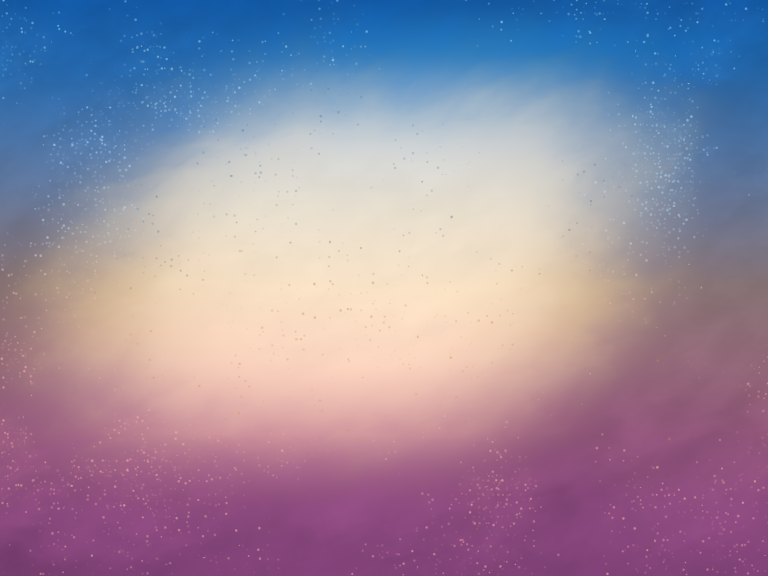
Write a Shadertoy shader that draws this background.

```glsl
const vec2 GLOW_CENTRE = vec2(0.465, 0.535);
const vec2 GLOW_RADIUS = vec2(0.43, 0.345);
const float GLOW_SHEAR = 0.34;
const float GLOW_POWER = 2.5;
const float GLOW_SOFTNESS = 0.43;
const float CLOUD_WARP = 0.10;
const float WISP_WARP = 0.22;
const float HAZE_WARP = 0.20;
const float CLOUD_SHADE = 0.09;
const float DUST_SHADE = 0.14;
const vec3 AMBER = vec3(0.93, 0.78, 0.52);
const vec3 AZURE = vec3(0.06, 0.48, 0.78);
const vec3 COOL_SPARK = vec3(0.70, 0.86, 0.96);
const vec3 WARM_SPARK = vec3(1.0, 0.70, 0.66);
const vec3 COOL_GRAIN = vec3(0.36, 0.51, 0.60);
const vec3 WARM_GRAIN = vec3(0.83, 0.60, 0.37);
const int SPECK_LAYERS = 4;
const float SPECK_CELLS = 62.0;
const float SPECK_RADIUS = 0.0023;

// Evenly spaced colours from the bottom to the top
const vec3 EDGE_RAMP[9] = vec3[9](
    vec3(0.49, 0.25, 0.46), vec3(0.53, 0.28, 0.48), vec3(0.56, 0.33, 0.47),
    vec3(0.56, 0.40, 0.46), vec3(0.53, 0.45, 0.46), vec3(0.42, 0.45, 0.55),
    vec3(0.30, 0.44, 0.62), vec3(0.15, 0.40, 0.66), vec3(0.07, 0.34, 0.63));
const vec3 GLOW_RAMP[9] = vec3[9](
    vec3(0.56, 0.28, 0.49), vec3(0.62, 0.35, 0.52), vec3(0.90, 0.68, 0.66),
    vec3(0.97, 0.82, 0.74), vec3(0.97, 0.88, 0.77), vec3(0.91, 0.87, 0.80),
    vec3(0.82, 0.83, 0.83), vec3(0.65, 0.75, 0.82), vec3(0.12, 0.45, 0.72));

vec3 ramp(vec3 colours[9], float y) {
    float t = clamp(y, 0.0, 1.0) * 8.0;
    int i = min(int(t), 7);
    return mix(colours[i], colours[i + 1], t - float(i));
}

float hash(vec2 p) {
    vec3 q = fract(p.xyx * 0.1031);
    q += dot(q, q.yzx + 33.33);
    return fract((q.x + q.y) * q.z);
}

float noise(vec2 p) {
    vec2 i = floor(p), f = fract(p);
    f = f * f * (3.0 - 2.0 * f);
    return mix(mix(hash(i), hash(i + vec2(1, 0)), f.x),
               mix(hash(i + vec2(0, 1)), hash(i + vec2(1, 1)), f.x), f.y);
}

float fbm(vec2 p) {
    float sum = 0.0, gain = 0.5;
    for (int i = 0; i < 5; i++) {
        sum += gain * noise(p);
        p = mat2(1.6, 1.2, -1.2, 1.6) * p + 7.3;
        gain *= 0.5;
    }
    return sum;
}

float bell(float x, float centre, float width) {
    float t = (x - centre) / width;
    return exp(-t * t);
}

// One jittered dot per chosen cell, mostly small and faint
float specks(vec2 p, float cells, float seed, float density) {
    vec2 id = floor(p * cells), key = id + seed;
    vec2 jitter = 0.25 + 0.5 * vec2(hash(key + 17.0), hash(key + 41.0));
    float radius = SPECK_RADIUS * mix(0.45, 1.0, hash(key + 73.0));
    float soft = max(0.0008, 0.8 / iResolution.y);
    float d = length(p - (id + jitter) / cells);
    float disc = 1.0 - smoothstep(radius - soft, radius + soft, d);
    float strength = hash(key + 97.0);
    return disc * step(hash(key), density) * mix(0.15, 1.0, strength * strength);
}

void mainImage(out vec4 fragColor, in vec2 fragCoord) {
    vec2 uv = fragCoord / iResolution.xy;
    vec2 p = vec2(uv.x * iResolution.x / iResolution.y, uv.y);

    // Slanted, cloudy mask of the central glow
    vec2 slanted = mat2(0.91, -0.41, 0.41, 0.91) * p;
    float cloud = fbm(p * vec2(3.0, 4.0) + 3.0) - 0.48;
    float wisps = fbm(slanted * vec2(5.0, 10.0) + 0.8 * cloud) - 0.48;
    float haze = fbm(slanted * vec2(14.0, 24.0) + 2.0 * wisps) - 0.48;
    vec2 q = (uv - GLOW_CENTRE) * vec2(4.0 / 3.0, 1.0);
    q.x -= GLOW_SHEAR * q.y;
    q = pow(abs(q) / GLOW_RADIUS, vec2(GLOW_POWER));
    float d = pow(q.x + q.y, 1.0 / GLOW_POWER);
    d += CLOUD_WARP * cloud + WISP_WARP * wisps + HAZE_WARP * haze;
    float glow = 1.0 - smoothstep(1.0 - GLOW_SOFTNESS, 1.0 + GLOW_SOFTNESS, d);

    // Sky colours with amber sides and an azure crown
    float y = uv.y + 0.03 * cloud + 0.02 * wisps;
    vec3 colour = mix(ramp(EDGE_RAMP, y), ramp(GLOW_RAMP, y), glow);
    float rim = bell(d, 0.95, 0.28);
    colour = mix(colour, AMBER, 0.32 * rim * bell(uv.y, 0.47, 0.10));
    colour = mix(colour, AZURE, 0.4 * bell(uv.y, 0.92, 0.05) * bell(uv.x, 0.65, 0.3));
    float shade = cloud + wisps + haze;
    colour *= 1.0 + CLOUD_SHADE * shade * (1.5 - glow);

    // Sparks gather at the upper sides and along the lower slope
    float cluster = smoothstep(0.36, 0.68, fbm(p * 7.0 + 19.0));
    float upper = bell(uv.y, 0.75, 0.19) * smoothstep(0.12, 0.38, abs(uv.x - 0.52));
    float lower = bell(uv.y, 0.27 - 0.17 * uv.x, 0.10) * smoothstep(0.95, 0.5, uv.x);
    float band = 0.2 + 0.8 * max(upper, lower);
    float outside = smoothstep(0.80, 1.15, d);
    float sparkDensity = 0.50 * cluster * band * outside;
    float grainDensity = 0.06 * cluster * (1.0 - outside);
    float sparks = 0.0, grains = 0.0;
    for (int i = 0; i < SPECK_LAYERS; i++) {
        float cells = SPECK_CELLS * (1.0 + 0.33 * float(i));
        float seed = 131.0 * float(i);
        sparks = max(sparks, specks(p, cells, seed, sparkDensity));
        grains = max(grains, specks(p, cells, seed + 53.0, grainDensity));
    }
    float cool = smoothstep(0.42, 0.65, uv.y);
    vec3 sparkColour = mix(WARM_SPARK, COOL_SPARK, cool);
    float dust = fbm(p * 65.0) * cluster * band * outside;
    colour = mix(colour, sparkColour, DUST_SHADE * dust);
    colour = mix(colour, sparkColour, 0.58 * sparks);
    colour = mix(colour, mix(WARM_GRAIN, COOL_GRAIN, cool), 0.5 * grains);
    fragColor = vec4(clamp(colour, 0.0, 1.0), 1.0);
}
```
